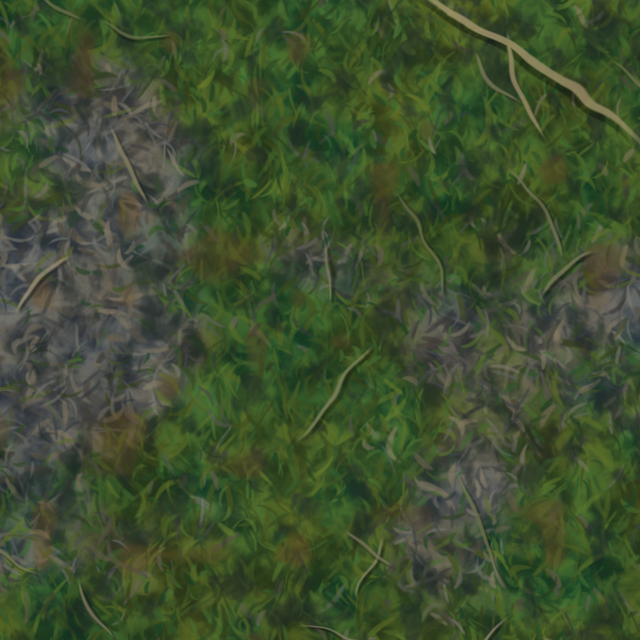
This texture is drawn by a Shadertoy shader. Its source:

```glsl
// Rough meadow turf: mossy green grass with patches of dry, grey-violet litter.
// Mottled noise forms the ground, layers of scattered tapered blades cover it,
// and a few long curved pale straws lie on top.
#define PATCH_SCALE 3.6
#define MOTTLE_SCALE 34.0
#define BLADE_LAYERS 5
#define BLADE_SCALE 21.0
#define BLADE_OPACITY 0.62
#define STRAW_SCALE 7.0
#define STRAW_SHARE 0.42
#define SOFTNESS 0.0022
#define SHADE_DEPTH 0.55

float hash(vec2 p) {
    vec3 q = fract(p.xyx * vec3(0.1031, 0.1030, 0.0973));
    q += dot(q, q.yzx + 33.33);
    return fract((q.x + q.y) * q.z);
}

vec4 hash4(vec2 p) {
    return vec4(hash(p), hash(p + 71.3), hash(p + 143.7), hash(p + 219.1));
}

float noise(vec2 p) {
    vec2 i = floor(p), f = fract(p);
    f = f * f * (3.0 - 2.0 * f);
    return mix(mix(hash(i), hash(i + vec2(1, 0)), f.x),
               mix(hash(i + vec2(0, 1)), hash(i + vec2(1, 1)), f.x), f.y);
}

float fbm(vec2 p) {
    float sum = 0.0, amp = 0.533;
    for (int i = 0; i < 4; i++) {
        sum += amp * noise(p);
        p = mat2(1.6, 1.2, -1.2, 1.6) * p + 17.7;
        amp *= 0.5;
    }
    return sum;
}

// 0 in living grass, 1 in dry litter
float dryness(vec2 uv) {
    vec2 band = (uv - vec2(0.74, 0.69)) * mat2(0.95, 0.3, -0.3, 0.95) / vec2(0.36, 0.15);
    vec2 edge = (uv - vec2(0.02, 0.22)) / vec2(0.17, 0.2);
    float bias = 0.2 * exp(-dot(band, band)) + 0.17 * exp(-dot(edge, edge));
    return smoothstep(0.42, 0.68, fbm(uv * PATCH_SCALE + 5.3) + bias);
}

// Coverage of a curved, tapered stroke centred on the origin
float stroke(vec2 p, float angle, float halfLength, float width, float bend) {
    float c = cos(angle), s = sin(angle);
    vec2 q = vec2(c * p.x + s * p.y, c * p.y - s * p.x);
    float t = q.x / halfLength;
    float d = abs(q.y + bend * halfLength * (t * t - 0.4)) - width * (1.0 - 0.7 * t * t);
    return smoothstep(SOFTNESS, -SOFTNESS, d) * smoothstep(1.0, 0.65, abs(t));
}

vec3 grassColor(float tone, float hue) {
    vec3 green = mix(vec3(0.13, 0.22, 0.11), vec3(0.34, 0.46, 0.18), tone);
    return green + (hue - 0.5) * vec3(0.13, 0.0, -0.05);
}

vec3 litterColor(float tone, float hue) {
    vec3 grey = mix(vec3(0.19, 0.20, 0.21), vec3(0.51, 0.49, 0.43), tone);
    return grey + (hue - 0.5) * vec3(0.07, 0.01, -0.07);
}

vec3 ground(vec2 uv, float dry) {
    float mottle = smoothstep(0.2, 0.8, fbm(uv * MOTTLE_SCALE));
    float hue = noise(uv * 13.0 + 40.0);
    return mix(grassColor(0.75 * mottle, hue), litterColor(0.7 * mottle, 0.7 * hue), dry);
}

vec3 addBlades(vec3 col, vec2 uv, float layer) {
    float scale = BLADE_SCALE * (1.0 + 0.14 * layer);
    vec2 cell = floor(uv * scale + layer * 0.37);
    for (int k = 0; k < 9; k++) {
        vec2 id = cell + vec2(k % 3, k / 3) - 1.0;
        vec4 r = hash4(id + layer * 37.0), s = hash4(id + layer * 53.0 + 311.0);
        vec2 root = (id + r.xy - layer * 0.37) / scale;
        float dry = dryness(root);
        float angle = 1.57 + (r.z - 0.5) * mix(2.2, 3.1, dry);
        float a = stroke(uv - root, angle, mix(0.35, 0.85, r.w) / scale,
                         mix(0.0016, 0.0048, s.x), (s.y - 0.5) * 0.9);
        float pick = step(s.w, 0.08 + 0.8 * dry);
        vec3 tint = mix(grassColor(s.z, r.w), litterColor(s.z * 0.95, s.x), pick);
        col = mix(col, tint, a * BLADE_OPACITY);
    }
    return col;
}

vec3 addStraws(vec3 col, vec2 uv) {
    vec2 cell = floor(uv * STRAW_SCALE);
    for (int k = 0; k < 9; k++) {
        vec2 id = cell + vec2(k % 3, k / 3) - 1.0;
        vec4 r = hash4(id + 517.0), s = hash4(id + 733.0);
        vec2 p = uv - (id + r.xy) / STRAW_SCALE;
        float angle = 1.75 + (r.z - 0.5) * 2.4, len = mix(0.3, 0.75, r.w) / STRAW_SCALE;
        float bend = (s.y - 0.5) * 0.5, present = step(s.w, STRAW_SHARE);
        float shadow = stroke(p + vec2(-0.004, 0.004), angle, len, 0.004, bend);
        float straw = stroke(p, angle, len, mix(0.0018, 0.0036, s.x), bend);
        col *= 1.0 - 0.3 * present * shadow;
        col = mix(col, mix(vec3(0.42, 0.45, 0.29), vec3(0.60, 0.56, 0.45), s.z), 0.72 * present * straw);
    }
    // Forked dead stalk across the upper right corner
    vec2 p = uv - vec2(0.83, 0.9);
    float stalk = max(stroke(p, -0.58, 0.25, 0.0065, 0.05),
                      stroke(p - vec2(-0.015, -0.035), -1.2, 0.1, 0.004, -0.15));
    col *= 1.0 - 0.35 * stroke(p + vec2(0.006, 0.009), -0.58, 0.24, 0.006, 0.05);
    return mix(col, vec3(0.58, 0.53, 0.39), 0.85 * stalk);
}

void mainImage(out vec4 fragColor, in vec2 fragCoord) {
    vec2 uv = fragCoord / iResolution.y;
    vec2 warped = uv + 0.012 * (vec2(noise(uv * 24.0), noise(uv * 24.0 + 90.0)) - 0.5);
    vec3 col = ground(warped, dryness(warped));
    for (int i = 0; i < BLADE_LAYERS; i++) col = addBlades(col, warped, float(i));

    // Dark cool gaps between tufts, then warm rusty flecks
    float gap = smoothstep(0.47, 0.24, fbm(warped * vec2(30.0, 24.0) + 61.0));
    col = mix(col, vec3(0.12, 0.16, 0.15), SHADE_DEPTH * gap);
    float rust = smoothstep(0.77, 0.9, noise(uv * 15.0 + 8.0));
    col = mix(col, vec3(0.37, 0.28, 0.15), 0.4 * rust);

    col = addStraws(col, warped);
    col *= 0.86 + 0.3 * fbm(uv * 9.0 + 23.0);
    fragColor = vec4(col, 1.0);
}
```
